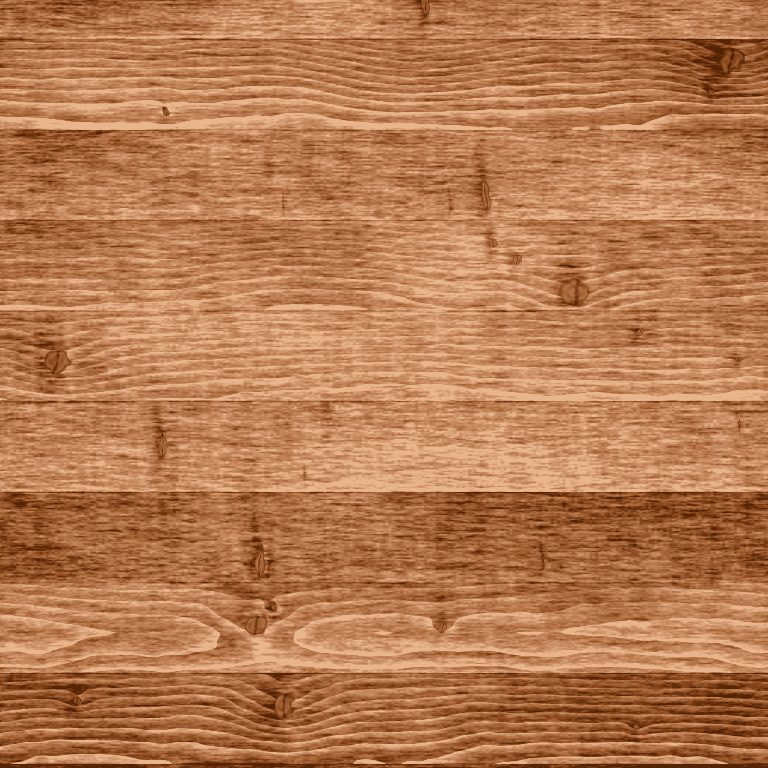
Reproduce this texture procedurally as a WebGL 2 fragment shader.

```glsl
#version 300 es
precision highp float;

uniform vec2 u_resolution;
out vec4 fragColor;

float hash(vec2 p) {
  return fract(sin(dot(p, vec2(127.1, 311.7))) * 43758.5453);
}

float noise(vec2 p) {
  vec2 i = floor(p), f = fract(p);
  f = f * f * (3.0 - 2.0 * f);
  return mix(mix(hash(i), hash(i + vec2(1, 0)), f.x),
             mix(hash(i + vec2(0, 1)), hash(i + vec2(1, 1)), f.x), f.y);
}

// Stain ramp from dark umber to pale honey, tone in 0..1
vec3 stain(float tone) {
  vec3 ramp[6] = vec3[6](
    vec3(0.33, 0.14, 0.02), vec3(0.50, 0.25, 0.09), vec3(0.63, 0.37, 0.20),
    vec3(0.73, 0.48, 0.31), vec3(0.81, 0.58, 0.42), vec3(0.91, 0.71, 0.55));
  vec3 color = ramp[0];
  for (int i = 1; i < 6; i++)
    color = mix(color, ramp[i], clamp(tone * 5.0 - float(i - 1), 0.0, 1.0));
  return color;
}

void main() {
  vec2 p = gl_FragCoord.xy / u_resolution;

  // Horizontal planks, counted from the top; across runs 0..1 downward in each
  float plankHeight = 0.118;
  float v = (1.0 - p.y) / plankHeight + 0.57;
  float row = floor(v), across = fract(v);
  int plank = int(clamp(row, 0.0, 9.0));

  // Per-plank character: base tone, strength of figure, number of growth rings
  float tone = float[10](0.63, 0.66, 0.65, 0.65, 0.71, 0.69, 0.43, 0.71, 0.55, 0.2)[plank];
  float figure = float[10](0.1, 0.9, 0.08, 0.55, 0.6, 0.12, 0.08, 0.75, 0.95, 0.1)[plank];
  float rings = float[10](9.0, 9.0, 9.0, 9.0, 9.0, 9.0, 10.0, 7.0, 8.0, 5.0)[plank];

  // Growth field: arches open around the heart line of each plank
  vec2 seed = vec2(row * 17.3, row * 7.9);
  float up = 1.0 - across;
  float heart = plank == 7 ? 0.45 : 0.0;
  float growth = rings * pow(abs(up - heart) + 0.001, 1.35)
    + 3.2 * figure * noise(vec2(p.x * 5.0, across * 0.7) + seed)
    + 0.6 * noise(vec2(p.x * 14.0, across * 2.0) + seed)
    + 0.16 * noise(vec2(p.x * 50.0, across * 12.0) + seed);

  // Knots bend the growth field and darken the wood around them
  float core = 0.0, coreTone = 0.0, halo = 0.0, curl = 0.0;
  for (int i = 0; i < 3; i++) {
    vec2 id = vec2(row + 3.0, float(i) * 5.0 + 2.0);
    vec2 center = vec2(hash(id), 0.2 + 0.65 * hash(id + 31.0));
    float radius = i == 0 ? 0.015 + 0.009 * hash(id + 57.0) : 0.003 + 0.004 * hash(id + 57.0);
    vec2 offset = (vec2(p.x, across) - center) * vec2(1.0, plankHeight);
    offset.x += 0.008 * (noise(p * 45.0) - 0.5);
    vec2 q = offset / radius;
    q.x /= mix(0.3, 1.0, smoothstep(0.1, 0.5, figure));
    float d = length(q) + 0.5 * (noise(p * 110.0) - 0.5);
    vec2 swell = q * vec2(0.28, 0.4);
    growth += 170.0 * radius * figure * exp(-dot(swell, swell));
    float mask = 1.0 - smoothstep(0.8, 1.0, d);
    float crack = 1.0 - smoothstep(0.04, 0.18, abs(q.x + 0.4 * q.y * (noise(p * 60.0) - 0.2)));
    coreTone = mix(coreTone, 0.36 + 0.05 * sin(d * 13.0) - 0.25 * crack
      - 0.15 * smoothstep(0.6, 0.9, d), mask);
    core = max(core, mask);
    halo += exp(-0.13 * dot(q, q)) * noise(vec2(p.x * 90.0, p.y * 260.0));
    curl += q.x * exp(-dot(q * vec2(0.75, 0.3), q * vec2(0.75, 0.3)));
  }

  // Each ring brightens gradually and ends at a crisp edge
  float phase = fract(growth);
  float edge = clamp(fwidth(growth), 0.03, 0.5);
  float band = pow(phase, 2.5) * (1.0 - smoothstep(1.0 - edge, 1.0, phase));
  tone += figure * (0.5 + 0.5 * across) * (band - 0.25) * 1.0;

  // Fine fibres that drift with the grain, calmer where the figure is strong
  float grainY = p.y + 0.006 * noise(p * vec2(5.0, 9.0) + seed);
  float fibre = 0.16 * (noise(vec2(p.x * 9.0, grainY * 130.0) + seed) - 0.5)
    + 0.28 * (noise(vec2(p.x * 26.0, grainY * 260.0) + seed) - 0.5)
    + 0.42 * (noise(vec2(p.x * 75.0, grainY * 430.0)) - 0.5)
    + 0.32 * (noise(p * vec2(260.0, 500.0)) - 0.5)
    - 0.20 * smoothstep(0.68, 0.85, noise(vec2(p.x * 40.0, grainY * 380.0) + 9.0));
  tone += fibre * mix(1.05, 0.75, figure);

  // Cloudy stain, paler toward the lower edge of each plank
  tone += 0.30 * (noise(vec2(p.x * 5.0, p.y * 11.0) + seed) - 0.5);
  tone += 0.20 * (across - 0.5);

  // Knot shading
  tone += 0.24 * curl - 0.5 * halo;
  tone = mix(tone, coreTone + 0.2 * (noise(p * 250.0) - 0.5), core);

  // Fine broken seams with a pale lip above
  float below = across * plankHeight, above = up * plankHeight;
  float seam = 1.0 - smoothstep(0.0003, 0.0018, min(below, above));
  tone += 0.10 * (1.0 - smoothstep(0.002, 0.007, above));
  tone -= seam * (0.02 + 0.38 * noise(vec2(p.x * 20.0, floor(v + 0.5) * 5.0)));

  // Soft darkening toward the corners
  vec2 fromCenter = p - 0.5;
  tone += 0.12 - 0.56 * dot(fromCenter, fromCenter);

  fragColor = vec4(stain(clamp(tone, 0.0, 1.0)), 1.0);
}
```
